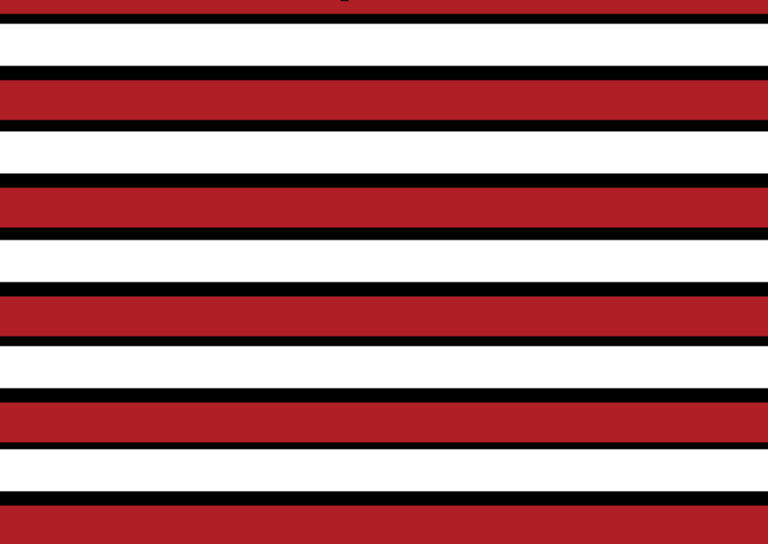
Reproduce this pattern procedurally as a WebGL 2 fragment shader.

```glsl
#version 300 es
precision highp float;
// Horizontal red and white stripes parted by black bars of uneven width.
uniform vec2 u_resolution;
out vec4 outColor;

// Soft coverage of the span from top to bottom at depth y.
float band(float y, float top, float bottom, float soft) {
    return clamp(0.5 + min(y - top, bottom - y) / soft, 0.0, 1.0);
}

void main() {
    // Depth runs downward from the top edge, 543.5 units per canvas height.
    float unitsPerPixel = 543.5 / u_resolution.y;
    vec2 p = gl_FragCoord.xy * unitsPerPixel;
    float depth = 543.5 - p.y;
    float soft = max(unitsPerPixel, 1.6);

    vec3 black = vec3(0.0);
    vec3 white = vec3(1.0);
    vec3 red = vec3(0.69, 0.12, 0.15);
    vec3 color = black;

    // Black gap below each red stripe; the other widths stay constant.
    float gaps[6] = float[6](9.9, 11.4, 12.4, 9.9, 6.9, 10.0);
    float top = -82.2;
    for (int i = 0; i < 6; i++) {
        color = mix(color, white, band(depth, top, top + 42.0, soft));
        color = mix(color, red, band(depth, top + 56.3, top + 96.1, soft));
        top += 96.1 + gaps[i];
    }

    // Small dark nick on the top edge, left of center.
    float centerX = 0.4486 * u_resolution.x * unitsPerPixel;
    float nick = band(p.x, centerX - 4.0, centerX + 4.0, soft)
               * band(depth, -2.0, 1.0, soft);
    color = mix(color, black, nick);

    outColor = vec4(color, 1.0);
}
```
